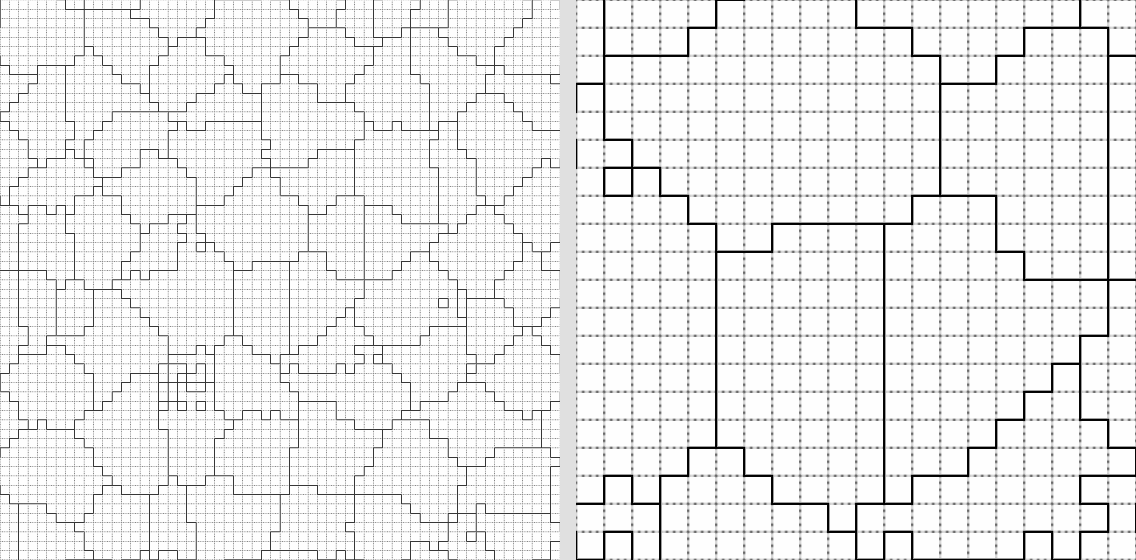
Left: the whole. Right: its middle third, enlarged.
This pattern is drawn by a WebGL 2 fragment shader. Its source:

```glsl
#version 300 es
precision highp float;
// Dotted square grid whose cells merge into irregular stair-stepped regions with thin black outlines.

uniform vec2 u_resolution;
out vec4 outColor;

const float CELLS = 60.0;       // grid cells along the canvas
const float SITE_SPACING = 7.5; // mean distance of region seeds, in cells

vec3 hash3(vec2 p) {
    vec3 q = fract(p.xyx * vec3(0.1031, 0.1030, 0.0973));
    q += dot(q, q.yxz + 33.33);
    return fract((q.xxy + q.yzz) * q.zyx);
}

// Identity of the region that owns a grid cell: weighted, noisy taxicab Voronoi.
vec2 regionOf(vec2 cell) {
    vec2 home = floor(cell / SITE_SPACING);
    vec2 owner = home;
    float nearest = 1e5;
    for (int j = -2; j <= 2; j++) {
        for (int i = -2; i <= 2; i++) {
            vec2 site = home + vec2(i, j);
            vec3 seed = hash3(site + 71.0);
            vec2 d = abs(cell - (site + seed.xy) * SITE_SPACING);
            float fray = hash3(cell + site * 17.0 + 240.0).x;
            float reach = d.x + d.y + 0.2 * length(d) - 3.0 * seed.z + fray;
            if (reach < nearest) {
                nearest = reach;
                owner = site;
            }
        }
    }
    return owner;
}

// Share of a pixel covered by a line of the given width, d pixels away.
float lineCover(float d, float width) {
    float h = 0.5 * width;
    return clamp(min(d + 0.5, h) - max(d - 0.5, -h), 0.0, 1.0);
}

float dots(float along) {
    float wave = cos(12.566 * along);
    return mix(0.15, 0.6, wave * wave * wave * wave);
}

void main() {
    float cellSize = u_resolution.y / CELLS;
    float width = 0.0014 * u_resolution.y;

    // Nearest grid vertex, drawn towards pixel centres for crisp lines
    vec2 vertex = floor(gl_FragCoord.xy / cellSize + 0.5);
    vec2 corner = vertex * cellSize;
    vec2 q = gl_FragCoord.xy - mix(floor(corner) + 0.5, corner, 0.6);
    vec2 cover = vec2(lineCover(q.x, width), lineCover(q.y, width));

    // Dotted grid
    vec2 t = q / cellSize;
    float ink = max(cover.x * dots(t.y), cover.y * dots(t.x));

    // Outlines along the four cell edges that meet at the vertex
    vec2 sw = regionOf(vertex - 1.0);
    vec2 se = regionOf(vertex - vec2(0.0, 1.0));
    vec2 nw = regionOf(vertex - vec2(1.0, 0.0));
    vec2 ne = regionOf(vertex);
    vec2 ahead = clamp(q + 0.5 * width + 0.5, 0.0, 1.0);
    vec2 behind = clamp(0.5 * width + 0.5 - q, 0.0, 1.0);
    if (nw != ne) ink = max(ink, cover.x * ahead.y);
    if (sw != se) ink = max(ink, cover.x * behind.y);
    if (se != ne) ink = max(ink, cover.y * ahead.x);
    if (sw != nw) ink = max(ink, cover.y * behind.x);

    vec3 paper = vec3(0.995);
    outColor = vec4(paper * (1.0 - ink), 1.0);
}
```
